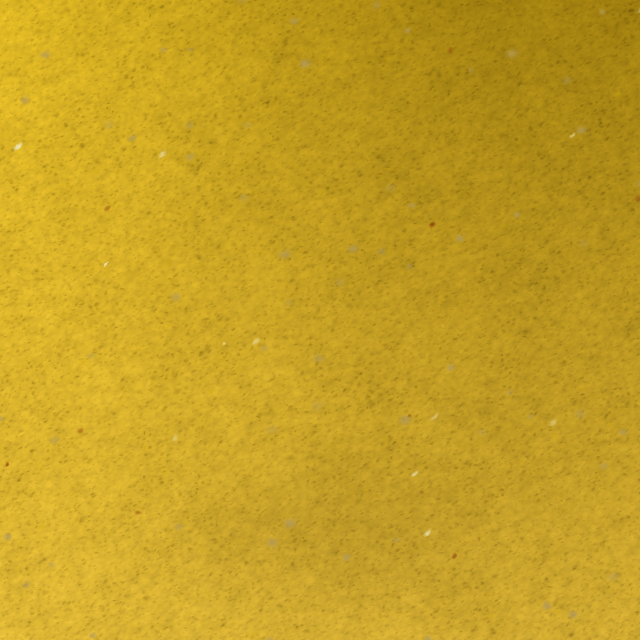
Write a Shadertoy shader that draws this texture.

```glsl
// Yellow pitted rubber sheet under uneven light, with sparse pale, grey and rust flecks.

const vec3 LIT_YELLOW  = vec3(0.865, 0.712, 0.135);
const vec3 SHADE_OCHRE = vec3(0.635, 0.505, 0.060);
const vec3 PURE_YELLOW = vec3(0.840, 0.680, 0.060);
const vec3 DUST_GREY   = vec3(0.690, 0.600, 0.360);
const vec3 CHIP_WHITE  = vec3(0.930, 0.890, 0.690);
const vec3 RUST        = vec3(0.550, 0.250, 0.050);

vec3 hash3(vec2 cell, float seed) {
    vec3 p = fract(vec3(cell.xyx + seed * 17.3) * vec3(0.1031, 0.1030, 0.0973));
    p += dot(p, p.yxz + 33.33);
    return fract((p.xxy + p.yzz) * p.zyx);
}

vec2 rotate(vec2 p, float angle) {
    float c = cos(angle), s = sin(angle);
    return vec2(c * p.x + s * p.y, c * p.y - s * p.x);
}

// Layered sines, each octave bent by the one before; roughly -1 to 1.
float mottle(vec2 p) {
    float sum = 0.0, weight = 0.5;
    for (int i = 0; i < 4; i++) {
        sum += weight * sin(p.x + 1.7 * sin(p.y * 0.8)) * cos(p.y + 1.3 * sin(p.x * 0.7));
        p = rotate(p, 1.1) * 1.9 + 2.4;
        weight *= 0.6;
    }
    return sum;
}

// Distance to the nearest jittered cell point.
float cellular(vec2 p, float seed) {
    vec2 cell = floor(p);
    float nearest = 2.0;
    for (int y = -1; y <= 1; y++)
    for (int x = -1; x <= 1; x++) {
        vec2 c = cell + vec2(x, y);
        nearest = min(nearest, length(c + hash3(c, seed).xy - p));
    }
    return nearest;
}

// Coverage of scattered soft ellipses; unequal cell counts stretch them along the angle.
float flecks(vec2 uv, vec2 cells, float angle, float density, float radius, float core, float seed) {
    vec2 p = rotate(uv, angle) * cells;
    vec2 cell = floor(p);
    float cover = 0.0;
    for (int y = -1; y <= 1; y++)
    for (int x = -1; x <= 1; x++) {
        vec2 c = cell + vec2(x, y);
        vec3 place = hash3(c, seed);
        vec3 trait = hash3(c, seed + 5.0);
        vec2 d = rotate(c + 0.1 + 0.8 * place.xy - p, (trait.z - 0.5) * 1.2);
        float size = radius * mix(0.55, 1.0, trait.x);
        float spot = 1.0 - smoothstep(core, 1.0, length(d) / size);
        cover = max(cover, spot * step(place.z, density) * mix(0.35, 1.0, trait.y));
    }
    return cover;
}

void mainImage(out vec4 fragColor, in vec2 fragCoord) {
    vec2 frame = fragCoord / iResolution.xy;
    vec2 uv = fragCoord / iResolution.y;

    // Light falls off toward the upper right, with a dim patch low in the middle
    float shade = smoothstep(-0.05, 0.85, frame.x) * mix(0.2, 1.0, frame.y);
    vec2 patchOffset = (frame - vec2(0.5, 0.17)) * vec2(4.0, 9.0);
    shade += 0.25 * exp(-dot(patchOffset, patchOffset));
    vec3 color = mix(LIT_YELLOW, SHADE_OCHRE, shade);
    color.b += 0.07 * (1.0 - frame.y);

    // Blotches from broad to small, and soft slanted grain
    vec2 slanted = rotate(uv, 0.5);
    float blotch = mottle(uv * 22.0);
    float cluster = mottle(slanted * vec2(60.0, 85.0) + 9.0);
    vec2 bent = uv + 0.0024 * vec2(mottle(uv * 170.0), mottle(uv * 170.0 + 40.0));
    float coarse = cellular(rotate(bent, 0.5) * vec2(44.0, 66.0), 9.0);
    float grain = cellular(rotate(bent, 0.55) * vec2(95.0, 150.0), 1.0);
    color *= 1.0 + vec3(0.030, 0.032, 0.06) * blotch + vec3(0.034, 0.036, 0.08) * cluster;
    color *= 1.07 - 0.07 * coarse - 0.075 * grain;

    // Slanted pits of three sizes, deeper where they cluster
    float depth = clamp(0.85 - 0.6 * cluster - 0.3 * blotch, 0.4, 1.3);
    float bigPits = flecks(bent, vec2(46.0, 74.0), 0.62, 0.40, 0.42, 0.0, 5.0);
    float pits = flecks(bent, vec2(72.0, 122.0), 0.52, 0.66, 0.46, 0.0, 2.0);
    float finePits = flecks(bent, vec2(98.0, 165.0), 0.35, 0.55, 0.46, 0.0, 3.0);
    color *= 1.0 - vec3(0.10, 0.11, 0.17) * bigPits * depth;
    color *= 1.0 - vec3(0.15, 0.16, 0.24) * pits * depth;
    color *= 1.0 - vec3(0.09, 0.10, 0.14) * finePits;

    // Sparse coloured flecks
    float yellow = flecks(bent, vec2(22.0, 30.0), 0.3, 0.10, 0.24, 0.0, 4.0);
    float grey = flecks(bent, vec2(13.0, 17.0), 0.3, 0.26, 0.19, 0.0, 6.0);
    float rust = flecks(bent, vec2(10.0, 13.0), 0.9, 0.07, 0.085, 0.2, 7.0);
    float white = flecks(bent, vec2(9.0, 18.0), 0.8, 0.10, 0.10, 0.2, 8.0);
    color = mix(color, PURE_YELLOW, 0.35 * yellow);
    color = mix(color, DUST_GREY, 0.85 * grey);
    color = mix(color, RUST, 0.85 * rust);
    color = mix(color, CHIP_WHITE, white);

    fragColor = vec4(clamp(color, 0.0, 1.0), 1.0);
}
```
